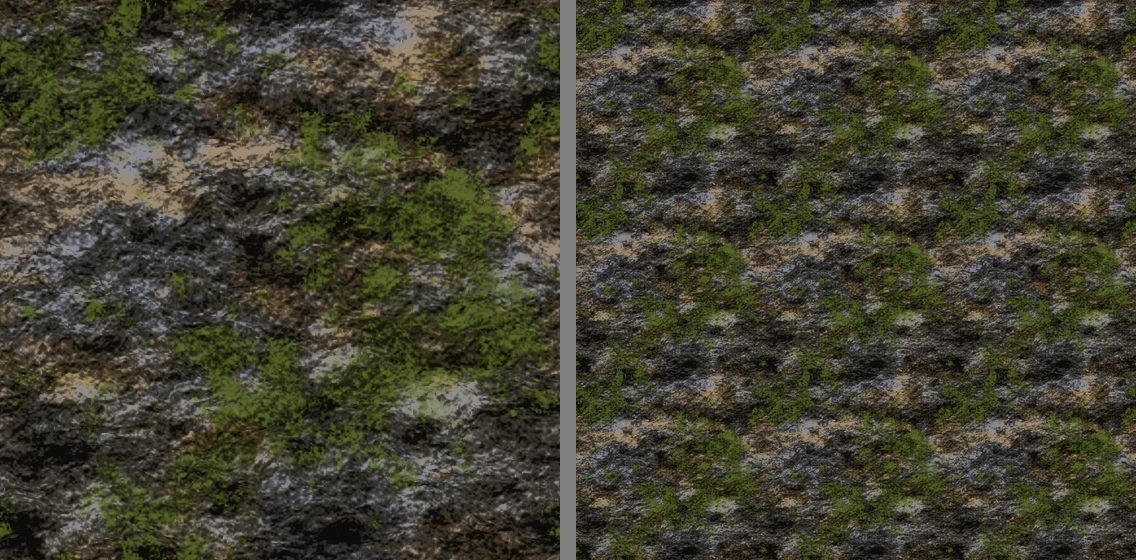
Left, the tile; right, the same tile 3 across and 3 down.
Write a Shadertoy shader that draws this texture.

```glsl
const vec3 PIT_BLACK = vec3(0.05, 0.045, 0.035);
const vec3 EARTH = vec3(0.205, 0.195, 0.16);
const vec3 STONE_GREY = vec3(0.30, 0.29, 0.28);
const vec3 PALE_CRUST = vec3(0.56, 0.555, 0.53);
const vec3 MOSS_SHADE = vec3(0.09, 0.105, 0.04);
const vec3 MOSS_LIGHT = vec3(0.33, 0.39, 0.13);
const vec3 OCHRE_TINT = vec3(1.14, 0.99, 0.77);
const vec3 BLUE_TINT = vec3(0.96, 0.99, 1.10);
const vec3 OLIVE_TINT = vec3(0.90, 0.94, 0.70);

float hash(vec2 p, float seed) {
    return fract(sin(dot(p, vec2(127.1, 311.7)) + seed * 17.23) * 43758.5453);
}

// Value noise that wraps after a whole number of cells
float noise(vec2 uv, vec2 cells, float seed) {
    vec2 p = uv * cells;
    vec2 i = floor(p);
    vec2 f = fract(p);
    f = f * f * (3.0 - 2.0 * f);
    vec2 a = mod(i, cells);
    vec2 b = mod(i + 1.0, cells);
    return mix(mix(hash(a, seed), hash(vec2(b.x, a.y), seed), f.x),
               mix(hash(vec2(a.x, b.y), seed), hash(b, seed), f.x), f.y);
}

float fbm(vec2 uv, vec2 cells, int octaves, float gain, float seed) {
    float sum = 0.0, total = 0.0, amp = 1.0;
    for (int i = 0; i < octaves; i++) {
        sum += amp * noise(uv, cells, seed + float(i));
        total += amp;
        amp *= gain;
        cells *= 2.0;
    }
    return sum / total;
}

vec2 warp(vec2 uv, vec2 cells, float amount, float seed) {
    vec2 shift = vec2(fbm(uv, cells, 3, 0.5, seed), fbm(uv, cells, 3, 0.5, seed + 9.0));
    return uv + amount * (shift - 0.5);
}

// Scattered oval hollows: 1 inside, 0 outside
float hollows(vec2 uv, vec2 cells, float share, float seed) {
    vec2 p = uv * cells;
    vec2 home = floor(p);
    float depth = 0.0;
    for (int y = -1; y <= 1; y++) {
        for (int x = -1; x <= 1; x++) {
            vec2 cell = home + vec2(x, y);
            vec2 id = mod(cell, cells);
            vec2 centre = cell + 0.2 + 0.6 * vec2(hash(id, seed), hash(id, seed + 1.0));
            float size = mix(0.012, 0.034, hash(id, seed + 2.0));
            float present = step(hash(id, seed + 3.0), share);
            vec2 d = (p - centre) / cells * vec2(0.75, 1.25);
            depth = max(depth, present * (1.0 - smoothstep(0.4, 1.15, length(d) / size)));
        }
    }
    return depth;
}

float rockHeight(vec2 uv) {
    return fbm(uv, vec2(11.0, 17.0), 5, 0.72, 20.0);
}

// Dark wandering fissures where the noise crosses its middle
float fissures(vec2 uv, vec2 cells, float width, float seed) {
    float ridge = abs(fbm(uv, cells, 5, 0.6, seed) - 0.5);
    float broken = smoothstep(0.45, 0.7, noise(uv, cells * 2.0, seed + 7.0));
    return broken * (1.0 - smoothstep(0.0, width, ridge));
}

vec3 rockColour(float tone) {
    vec3 c = mix(PIT_BLACK, EARTH, smoothstep(0.08, 0.45, tone));
    c = mix(c, STONE_GREY, smoothstep(0.42, 0.65, tone));
    return mix(c, PALE_CRUST, smoothstep(0.56, 0.94, tone));
}

void mainImage(out vec4 fragColor, in vec2 fragCoord) {
    vec2 uv = fragCoord / iResolution.xy;
    vec2 bent = warp(uv, vec2(6.0), 0.06, 1.0);
    vec2 rough = warp(uv, vec2(16.0, 20.0), 0.03, 80.0);

    // Rock tone: broad strata, rough detail, relief lit from above, grit
    float strata = fbm(bent, vec2(4.0, 10.0), 5, 0.65, 40.0);
    float height = rockHeight(rough);
    float relief = height - rockHeight(rough + vec2(-0.002, 0.005));
    float grit = fbm(uv, vec2(144.0), 2, 1.0, 60.0);
    float tone = 0.515 + 1.05 * (strata - 0.5) + 1.0 * (height - 0.5);
    tone += 1.7 * relief + 0.52 * (grit - 0.5);

    // Hollows, fissures and pale mineral specks
    tone -= 0.36 * hollows(rough, vec2(6.0, 8.0), 0.34, 100.0);
    tone -= 0.22 * fissures(bent, vec2(4.0, 9.0), 0.02, 120.0);
    float speck = smoothstep(0.74, 0.95, noise(rough, vec2(230.0), 140.0));
    tone += 0.18 * speck * smoothstep(0.42, 0.6, height);
    vec3 colour = rockColour(tone);

    // Mineral tints
    float rust = fbm(bent, vec2(5.0, 9.0), 6, 0.7, 160.0);
    float slate = fbm(bent, vec2(5.0, 8.0), 6, 0.7, 180.0);
    colour *= mix(vec3(1.0), OCHRE_TINT, smoothstep(0.48, 0.66, rust));
    colour *= mix(vec3(1.0), BLUE_TINT, smoothstep(0.46, 0.62, slate));

    // Moss: olive film around ragged bright cushions
    float clumps = fbm(rough, vec2(18.0), 5, 0.7, 200.0);
    float growth = fbm(bent, vec2(5.0), 4, 0.55, 220.0) + 0.9 * (clumps - 0.5);
    colour *= mix(vec3(1.0), OLIVE_TINT, smoothstep(0.48, 0.64, growth));
    float leaf = 0.45 + 1.5 * (clumps - 0.5) + 0.9 * (grit - 0.5) + 2.0 * relief;
    vec3 moss = mix(MOSS_SHADE, MOSS_LIGHT, smoothstep(0.1, 0.95, leaf));
    float cover = smoothstep(0.60, 0.74, growth + 0.25 * (grit - 0.5));
    colour = mix(colour, moss, 0.85 * cover);

    fragColor = vec4(clamp(colour, 0.0, 1.0), 1.0);
}
```
